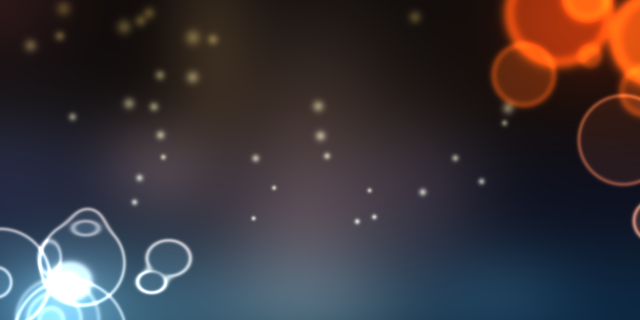
Give the GLSL for this background, as a Shadertoy shader.

```glsl
vec2 hash2(float n) {
    vec3 v = fract(vec3(n) * vec3(0.1031, 0.1030, 0.0973));
    v += dot(v, v.yzx + 33.33);
    return fract((v.xx + v.yz) * v.zy);
}

float glow(vec2 p, vec2 center, vec2 radii) {
    vec2 q = (p - center) / radii;
    return exp(-dot(q, q));
}

float ellipse(vec2 p, vec2 center, vec2 radii) {
    return (length((p - center) / radii) - 1.0) * min(radii.x, radii.y);
}

float circle(vec2 p, vec2 center, float radius) {
    return length(p - center) - radius;
}

float smoothUnion(float a, float b, float k) {
    float h = max(k - abs(a - b), 0.0) / k;
    return min(a, b) - h * h * k * 0.25;
}

// Translucent body with a luminous rim
vec3 bubble(float d, float width, vec3 fill, vec3 rim) {
    float body = smoothstep(width, -width, d);
    return fill * body + rim * exp(-d * d / (width * width));
}

vec3 backdrop(vec2 p) {
    vec3 col = mix(vec3(0.05, 0.15, 0.25), vec3(0.055, 0.065, 0.12), smoothstep(0.0, 0.42, p.y));
    col = mix(col, vec3(0.06, 0.045, 0.04), smoothstep(0.35, 0.72, p.y));
    // Warm haze
    col += vec3(0.26, 0.20, 0.18) * glow(p, vec2(0.95, 0.30), vec2(0.30, 0.33));
    col += vec3(0.10, 0.08, 0.07) * glow(p, vec2(0.98, 0.72), vec2(0.26, 0.30));
    col += vec3(0.19, 0.15, 0.14) * glow(p, vec2(0.49, 0.48), vec2(0.19, 0.17));
    col += vec3(0.13, 0.10, 0.06) * glow(p, vec2(0.66, 0.87), vec2(0.15, 0.30));
    col += vec3(0.10, 0.08, 0.08) * glow(p, vec2(1.33, 0.42), vec2(0.22, 0.26));
    col += vec3(0.10, 0.04, 0.05) * glow(p, vec2(0.0, 1.0), vec2(0.22, 0.18));
    // Cool haze
    col += vec3(0.08, 0.09, 0.14) * glow(p, vec2(0.0, 0.48), vec2(0.35, 0.24));
    col += vec3(0.17, 0.23, 0.23) * glow(p, vec2(0.30, 0.03), vec2(0.42, 0.26));
    col += vec3(0.11, 0.14, 0.12) * glow(p, vec2(0.98, 0.03), vec2(0.38, 0.18));
    col += vec3(0.05, 0.08, 0.09) * glow(p, vec2(1.58, 0.08), vec2(0.22, 0.16));
    return col;
}

// Soft and golden above, small and pale below
vec3 sparkles(vec2 p) {
    vec3 light = vec3(0.0);
    for (int i = 0; i < 32; i++) {
        vec2 rnd = hash2(float(i) + 7.0);
        vec2 center = vec2(0.08, 0.28) + rnd * vec2(1.6, 0.70);
        float size = mix(0.007, 0.022, rnd.y) * mix(0.7, 1.2, hash2(float(i) + 91.0).x);
        vec3 tint = mix(vec3(0.55, 0.60, 0.53), vec3(0.22, 0.18, 0.07), rnd.y);
        light += tint * glow(p, center, vec2(size));
    }
    return light;
}

vec3 emberBubbles(vec2 p) {
    vec3 ember = vec3(1.0, 0.36, 0.04);
    vec3 light = vec3(0.18, 0.04, 0.0) * glow(p, vec2(1.85, 0.94), vec2(0.27, 0.24));
    light += bubble(circle(p, vec2(1.747, 0.96), 0.16), 0.022, ember * vec3(0.46, 0.34, 0.2), ember * 0.42);
    light += bubble(circle(p, vec2(1.835, 1.01), 0.07), 0.018, ember * 0.55, ember * 0.30);
    light += bubble(circle(p, vec2(2.055, 0.88), 0.14), 0.024, ember * 0.70, ember * 0.45);
    light += bubble(circle(p, vec2(1.637, 0.766), 0.096), 0.012, ember * 0.27, ember * 0.28);
    light += bubble(circle(p, vec2(1.845, 0.825), 0.032), 0.015, ember * 0.35, ember * 0.15);
    light += bubble(circle(p, vec2(2.015, 0.715), 0.075), 0.014, ember * 0.30, ember * 0.25);
    // Sharper, paler bubbles
    light += bubble(circle(p, vec2(1.948, 0.5625), 0.139), 0.007, vec3(0.09, 0.04, 0.02), vec3(0.40, 0.20, 0.11));
    light += bubble(circle(p, vec2(2.045, 0.31), 0.064), 0.007, vec3(0.16, 0.08, 0.05), vec3(0.60, 0.38, 0.27));
    return light;
}

vec3 paleBubbles(vec2 p) {
    vec3 rim = vec3(0.48, 0.43, 0.39);
    vec3 film = vec3(0.05, 0.07, 0.08);
    // Detached pair
    float pair = smoothUnion(ellipse(p, vec2(0.527, 0.193), vec2(0.068, 0.056)),
                             ellipse(p, vec2(0.474, 0.119), vec2(0.045, 0.034)), 0.025);
    vec3 light = bubble(pair, 0.006, film, rim * 1.1);
    light += bubble(abs(ellipse(p, vec2(0.474, 0.119), vec2(0.043, 0.033))), 0.005, vec3(0.0), rim * 0.5);
    // Joined cluster
    float dome = smoothUnion(circle(p, vec2(0.257, 0.178), 0.132),
                             circle(p, vec2(0.275, 0.302), 0.044), 0.05);
    light += bubble(dome, 0.006, film, rim);
    light += bubble(ellipse(p, vec2(0.268, 0.287), vec2(0.04, 0.022)), 0.006, film, rim * 0.8);
    light += bubble(circle(p, vec2(0.0, 0.128), 0.157), 0.006, film, rim);
    light += bubble(circle(p, vec2(-0.012, 0.118), 0.047), 0.006, film, rim);
    light += bubble(ellipse(p, vec2(0.155, 0.195), vec2(0.035, 0.052)), 0.006, film, rim * 0.8);
    light += bubble(circle(p, vec2(0.22, -0.05), 0.175), 0.006, film, rim * 0.8);
    // Bright nested shells
    for (int i = 0; i < 3; i++) {
        float radius = 0.13 - 0.046 * float(i);
        light += bubble(circle(p, vec2(0.18 - 0.01 * float(i), 0.0), radius), 0.008, film * 1.6, rim * 0.45);
    }
    light += bubble(ellipse(p, vec2(0.22, 0.122), vec2(0.065, 0.058)), 0.012, vec3(0.36), rim * 0.35);
    light += vec3(0.50, 0.48, 0.46) * glow(p, vec2(0.21, 0.12), vec2(0.055, 0.045));
    light += vec3(0.12, 0.18, 0.21) * glow(p, vec2(0.17, 0.04), vec2(0.17, 0.14));
    return light;
}

void mainImage(out vec4 fragColor, in vec2 fragCoord) {
    vec2 p = fragCoord / iResolution.xy * vec2(2.0, 1.0);
    vec3 col = backdrop(p) + sparkles(p) + emberBubbles(p) + paleBubbles(p);
    fragColor = vec4(clamp(col, 0.0, 1.0), 1.0);
}
```
